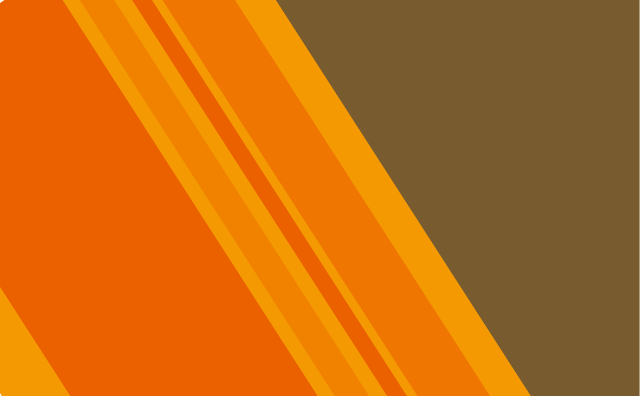
Write a WebGL 2 fragment shader that draws this background.

```glsl
#version 300 es
precision highp float;
// Flat diagonal stripes in warm oranges beside a plain brown field.
// Every stripe edge shares one slope, so a single sheared coordinate
// measures them all; colours are layered from left to right.
uniform vec2 u_resolution;
out vec4 fragColor;

// Anti-aliased step: 0 left of the edge, 1 right of it.
float edge(float position, float s) {
    return clamp((s - position) * u_resolution.x + 0.5, 0.0, 1.0);
}

void main() {
    vec2 uv = gl_FragCoord.xy / u_resolution;

    // Where the slanted line through this point meets the bottom side.
    float s = uv.x + 0.3984 * uv.y;

    vec3 amber = vec3(0.961, 0.600, 0.008);
    vec3 tangerine = vec3(0.941, 0.510, 0.000);
    vec3 orange = vec3(0.937, 0.467, 0.004);
    vec3 vermilion = vec3(0.922, 0.380, 0.000);
    vec3 brown = vec3(0.471, 0.361, 0.188);
    vec3 paper = vec3(1.0, 0.98, 0.95);

    // Corner wedge and the wide left band.
    vec3 color = mix(amber, vermilion, edge(0.1098, s));

    // Narrow stripes.
    color = mix(color, amber, edge(0.4963, s));
    color = mix(color, tangerine, edge(0.5230, s));
    color = mix(color, amber, edge(0.5768, s));
    color = mix(color, vermilion, edge(0.6048, s));
    color = mix(color, amber, edge(0.6358, s));

    // Broad orange stripe, its amber border and the brown field.
    color = mix(color, orange, edge(0.6522, s));
    color = mix(color, amber, edge(0.7656, s));
    color = mix(color, brown, edge(0.8294, s));

    // Tiny clipped left corners and a faint light rim on the right.
    float topCut = 1.0 - edge(0.007, uv.x + 0.9 * (1.0 - uv.y));
    float bottomCut = 1.0 - edge(0.003, uv.x + 0.4 * uv.y);
    color = mix(color, paper, max(topCut, bottomCut));
    color = mix(color, paper, 0.5 * edge(0.9987, uv.x));

    fragColor = vec4(color, 1.0);
}
```
